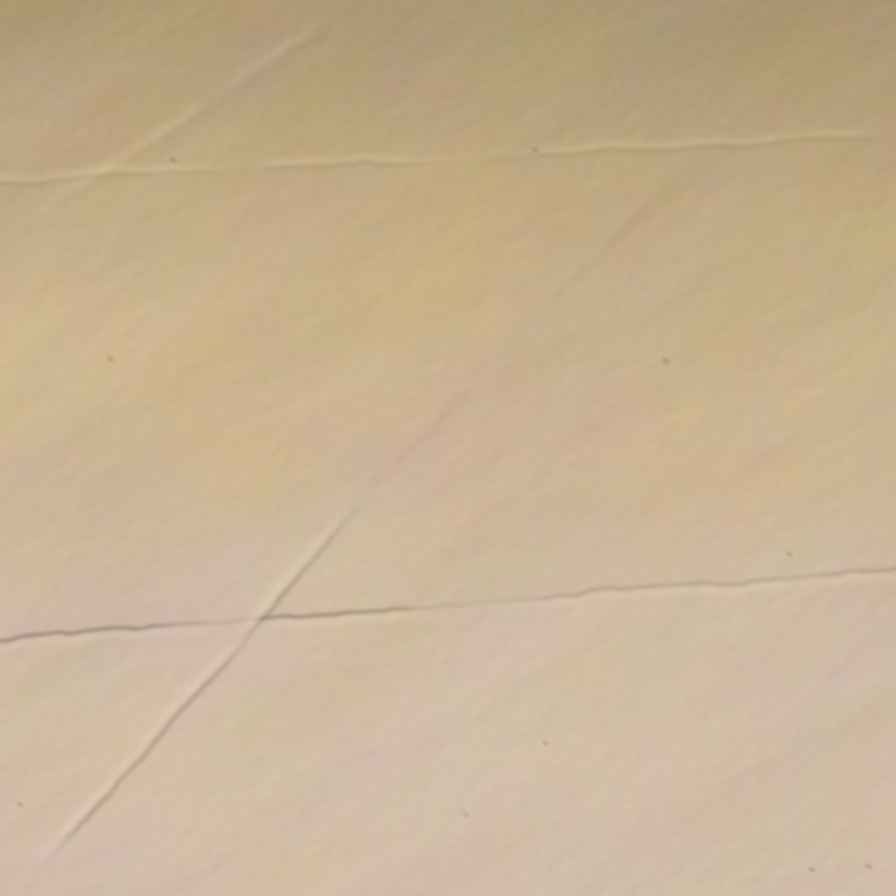
A WebGL 2 fragment shader for this texture:

```glsl
#version 300 es
precision highp float;
// Aged cream paper with soft mottling, fine grain and a few shallow creases.
uniform vec2 u_resolution;
out vec4 fragColor;

float hash(vec2 p) {
  vec3 q = fract(vec3(p.xyx) * 0.1031);
  q += dot(q, q.yzx + 33.33);
  return fract((q.x + q.y) * q.z);
}

float noise(vec2 p) {
  vec2 i = floor(p), f = fract(p);
  f = f * f * f * (f * (f * 6.0 - 15.0) + 10.0);
  return mix(mix(hash(i), hash(i + vec2(1, 0)), f.x),
             mix(hash(i + vec2(0, 1)), hash(i + vec2(1, 1)), f.x), f.y);
}

// Fractal noise centred on zero
float fbm(vec2 p) {
  float sum = 0.0, amp = 0.5;
  for (int i = 0; i < 4; i++) {
    sum += amp * (noise(p) - 0.5);
    p = mat2(1.6, 1.2, -1.2, 1.6) * p + 17.3;
    amp *= 0.5;
  }
  return sum;
}

// Vertical light falloff, from bright pinkish to dim ochre
vec3 paperTone(float y) {
  vec3 c = mix(vec3(0.822, 0.741, 0.657), vec3(0.814, 0.730, 0.642), smoothstep(0.05, 0.36, y));
  c = mix(c, vec3(0.793, 0.703, 0.575), smoothstep(0.30, 0.54, y));
  c = mix(c, vec3(0.756, 0.666, 0.522), smoothstep(0.52, 0.80, y));
  return mix(c, vec3(0.675, 0.595, 0.450), smoothstep(0.74, 1.02, y));
}

// Shading of a fold from a to b: x = dark line, y = lit flank on the given side
vec2 crease(vec2 p, vec2 a, vec2 b, float width, float side) {
  vec2 dir = normalize(b - a);
  float along = dot(p - a, dir);
  float dist = dot(p - a, vec2(-dir.y, dir.x)) * side;
  dist += 0.007 * (noise(vec2(along * 14.0, a.y * 40.0)) - 0.5)
        + 0.003 * (noise(vec2(along * 55.0, a.y * 90.0)) - 0.5);
  float ends = smoothstep(-0.03, 0.06, along) * smoothstep(-0.03, 0.09, length(b - a) - along);
  float wear = mix(0.25, 1.0, smoothstep(0.2, 0.75, noise(vec2(along * 19.0, a.x * 30.0 + 5.0))));
  float dark = exp(-pow(dist / width, 2.0));
  float lit = exp(-pow((dist - 2.2 * width) / (1.7 * width), 2.0));
  return vec2(dark, lit) * ends * wear;
}

// Sparse tiny pits, each with a soft edge
float pits(vec2 p) {
  vec2 cell = floor(p * 14.0);
  vec2 centre = 0.25 + 0.5 * vec2(hash(cell + 3.1), hash(cell + 8.7));
  vec2 d = (fract(p * 14.0) - centre) * mat2(0.9, -0.4, 0.6, 1.3);
  return smoothstep(0.09, 0.02, length(d)) * step(0.94, hash(cell + 41.0));
}

// Surface height, stretched along the rising diagonal
float relief(vec2 p) {
  vec2 q = mat2(0.84, -0.54, 0.54, 0.84) * p;
  return fbm(q * vec2(14.0, 30.0)) + 0.35 * fbm(q * vec2(60.0, 95.0) + 9.0);
}

void main() {
  vec2 p = gl_FragCoord.xy / u_resolution;
  vec2 slant = mat2(0.84, -0.54, 0.54, 0.84) * p;

  // Base tone with uneven, slanted light
  vec3 col = paperTone(p.y + 0.05 * (p.x - 0.5) + 0.10 * fbm(slant * vec2(2.5, 7.0)));
  col += 0.035 * fbm(slant * vec2(4.0, 11.0) + 31.0);

  // Warm yellow band across the upper middle
  float band = exp(-pow((p.y - 0.64 - 0.22 * (p.x - 0.35)) / 0.10, 2.0));
  band *= smoothstep(0.9, 0.3, p.x) * (0.5 + 1.4 * fbm(slant * vec2(5.0, 12.0) + 4.0));
  col += band * vec3(0.032, 0.024, -0.006);

  // Blotches drifting between yellow and lilac, and between pink and green
  float yellow = fbm(slant * vec2(8.0, 13.0) + 55.0) + 0.6 * fbm(p * vec2(34.0, 26.0) + 12.0);
  float pink = fbm(slant * vec2(9.0, 12.0) + 83.0) + 0.6 * fbm(p * vec2(30.0, 24.0) + 70.0);
  col += yellow * vec3(0.010, 0.010, -0.055) + pink * vec3(0.022, -0.020, 0.018);

  // Paper relief lit from the upper left
  col += 0.045 * (relief(p) - relief(p + vec2(-0.004, 0.005)));
  col += 0.012 * fbm(p * vec2(150.0, 110.0));

  // Two darker folds crossing at the lower left
  vec2 fold = crease(p, vec2(-0.1, 0.279), vec2(1.1, 0.374), 0.0032, -1.0);
  fold.x *= mix(1.0, 0.5, smoothstep(0.35, 0.55, p.x));
  vec2 slash = crease(p, vec2(0.06, 0.05), vec2(0.40, 0.43), 0.0038, 1.0);
  col -= vec3(0.135, 0.130, 0.115) * fold.x + vec3(0.105, 0.098, 0.085) * slash.x;
  col += 0.025 * fold.y + 0.038 * slash.y;

  // Faint pale folds above
  vec2 ridge = crease(p, vec2(-0.1, 0.79), vec2(1.0, 0.847), 0.0030, 1.0);
  vec2 ray = crease(p, vec2(-0.02, 0.71), vec2(0.38, 0.98), 0.0040, 1.0);
  vec2 trace = crease(p, vec2(0.38, 0.42), vec2(0.78, 0.83), 0.0060, 1.0);
  col += 0.035 * ridge.y + 0.038 * ray.y + 0.010 * trace.y;
  col -= 0.030 * ridge.x + 0.012 * ray.x + 0.018 * trace.x;

  col -= 0.07 * pits(p);
  fragColor = vec4(clamp(col, 0.0, 1.0), 1.0);
}
```
